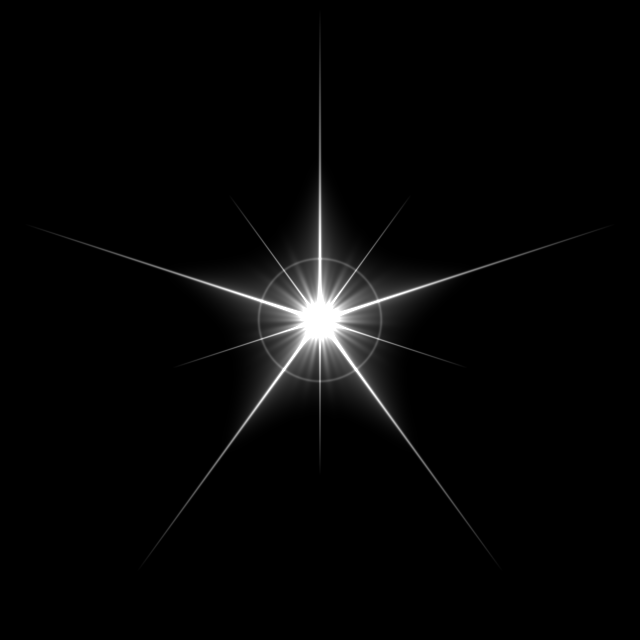
Reproduce this background procedurally as a WebGL 2 fragment shader.

```glsl
#version 300 es
precision highp float;
// A white five-rayed star flare with a soft star halo and a thin ring on black.
uniform vec2 u_resolution;
out vec4 fragColor;

const vec2 CENTER = vec2(0.5);
const float TAU = 6.2831853;
const float POINTS = 5.0;

const float LONG_LENGTH = 0.485;
const float SHORT_LENGTH = 0.242;
const float LONG_WIDTH = 0.0027;
const float SHORT_WIDTH = 0.0018;

const float HALO_VALLEY = 0.155;    // halo reach between the rays
const float HALO_TIP = 0.265;       // halo reach along the rays
const float HALO_LEVEL = 0.19;

const float RING_RADIUS = 0.0957;
const float RING_WIDTH = 0.0021;
const float RING_LEVEL = 0.17;

const float CORE_RADIUS = 0.028;
const float BURST_RADIUS = 0.056;
const float BURST_LEVEL = 0.62;

// Signed angle to the nearest of the evenly spaced rays.
float foldAngle(float angle, float firstRay) {
    float sector = TAU / POINTS;
    return mod(angle - firstRay + 0.5 * sector, sector) - 0.5 * sector;
}

// Thin ray that narrows and fades towards its tip.
float ray(float radius, float offAngle, float reach, float width, float pixel) {
    float across = abs(radius * sin(offAngle));
    float left = clamp(1.0 - radius / reach, 0.0, 1.0);
    float spread = max(width * mix(0.4, 1.0, left), 0.8 * pixel);
    return exp(-across * across / (spread * spread)) * pow(left, 0.85);
}

// Faint glow with concave sides and five cusps.
float starHalo(float radius, float offAngle) {
    float cusp = pow(1.0 - abs(offAngle) * 2.0 * POINTS / TAU, 2.5);
    float reach = mix(HALO_VALLEY, HALO_TIP, cusp);
    float body = HALO_LEVEL * (1.0 - smoothstep(0.3, 1.0, radius / reach));
    float sheath = 0.2 * exp(-abs(radius * sin(offAngle)) / 0.008);
    return body + sheath * (1.0 - smoothstep(0.1, HALO_TIP, radius));
}

// Bright centre with a fringe of uneven streaks.
float burst(float radius, float angle) {
    float streaks = 0.8 + 0.14 * sin(angle * 13.0 + 0.7)
        + 0.12 * sin(angle * 22.0 + 2.1) + 0.09 * sin(angle * 37.0 + 4.0);
    float reach = BURST_RADIUS * (0.65 + 0.45 * streaks);
    float fringe = BURST_LEVEL * streaks * exp(-pow(radius / reach, 2.0));
    return fringe + 1.1 * exp(-pow(radius / CORE_RADIUS, 2.0));
}

void main() {
    float size = min(u_resolution.x, u_resolution.y);
    float pixel = 1.0 / size;
    vec2 p = (gl_FragCoord.xy - CENTER * u_resolution) / size + 1e-6;
    float radius = length(p);
    float angle = atan(p.y, p.x);
    float longAngle = foldAngle(angle, 0.25 * TAU);
    float shortAngle = foldAngle(angle, -0.25 * TAU);

    // Soft light
    float light = starHalo(radius, longAngle) + burst(radius, angle);

    // Ring
    float ringOffset = (radius - RING_RADIUS) / max(RING_WIDTH, 0.8 * pixel);
    light += RING_LEVEL * exp(-ringOffset * ringOffset);

    // Rays
    light += 0.9 * ray(radius, longAngle, LONG_LENGTH, LONG_WIDTH, pixel);
    light += 0.72 * ray(radius, shortAngle, SHORT_LENGTH, SHORT_WIDTH, pixel);

    fragColor = vec4(vec3(clamp(light, 0.0, 1.0)), 1.0);
}
```
